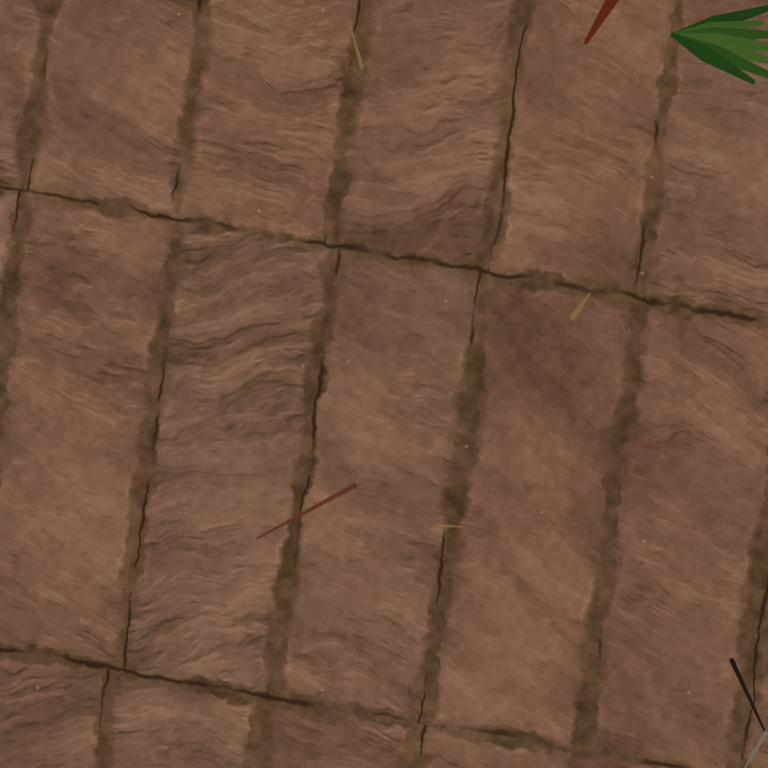
Give the GLSL for this texture, as a WebGL 2 fragment shader.

```glsl
#version 300 es
precision highp float;
// Riven brown stone pavers in a slanted grid with worn earthy joints.
// A sheared lattice gives the pavers; warped, terraced noise is lit from
// one side for the split faces; a few needles and a leaf lie on top.
uniform vec2 u_resolution;
out vec4 outColor;

float hash(vec2 p) {
  vec3 q = fract(p.xyx * 0.1031);
  q += dot(q, q.yzx + 33.33);
  return fract((q.x + q.y) * q.z);
}

float noise(vec2 p) {
  vec2 i = floor(p), f = fract(p);
  f = f * f * (3.0 - 2.0 * f);
  return mix(mix(hash(i), hash(i + vec2(1, 0)), f.x),
             mix(hash(i + vec2(0, 1)), hash(i + vec2(1, 1)), f.x), f.y);
}

float fbm(vec2 p) {
  float sum = 0.0, amp = 0.5;
  for (int i = 0; i < 5; i++) {
    sum += amp * noise(p);
    p = mat2(1.6, 1.2, -1.2, 1.6) * p + 17.3;
    amp *= 0.5;
  }
  return sum;
}

// Height of a split face: stretched layers broken into sparse ledges
float relief(vec2 p, vec2 id) {
  float angle = mix(-0.8, 0.3, hash(id + 41.0));
  float c = cos(angle), s = sin(angle);
  vec2 q = mat2(c, -s, s, c) * p;
  q += 0.07 * (vec2(fbm(p * 8.0 + id * 7.0), fbm(p * 8.0 + id * 5.0 + 31.0)) - 0.5);
  float h = fbm(q * vec2(8.0, 24.0) + id * 13.7 + 60.0);
  float layer = h * 6.0;
  float ledge = floor(layer) + smoothstep(0.6, 1.0, fract(layer));
  return mix(h, ledge / 6.0, 0.4);
}

// Coverage of a tapering sliver from a to b
float sliver(vec2 p, vec2 a, vec2 b, float width) {
  vec2 ab = b - a;
  float t = clamp(dot(p - a, ab) / dot(ab, ab), 0.0, 1.0);
  float w = width * (1.0 - 0.7 * t);
  return 1.0 - smoothstep(w - 0.001, w + 0.0015, length(p - a - ab * t));
}

void main() {
  vec2 p = gl_FragCoord.xy / u_resolution;

  // Sheared lattice with slightly wandering edges
  vec2 wander = vec2(fbm(p * 12.0 + 80.0), fbm(p * 12.0 + 120.0)) - 0.5;
  vec2 s = p + wander * 0.012;
  vec2 grid = vec2((s.x - 0.138 * s.y + 0.073) / 0.205,
                   (s.y + 0.177 * s.x - 0.757) / 0.603);
  float row = floor(grid.y);
  grid.x += (hash(vec2(row, 9.0)) - 0.5) * 0.04;
  vec2 id = vec2(floor(grid.x), row) + 20.0;
  vec2 joint = floor(grid + 0.5);
  vec2 offset = (grid - joint) * vec2(0.203, 0.594);

  // Split stone faces, streaked along the layers, rougher in patches
  float height = relief(p, id);
  float slope = clamp((height - relief(p + vec2(-0.0015, 0.003), id)) * 4.5, -0.5, 0.3);
  float rough = mix(0.5, 1.2, smoothstep(0.36, 0.6, fbm(p * 8.0 + id * 9.0)));
  float tone = 0.60 + slope * rough + (fbm(p * 6.0 + id * 3.0) - 0.48) * 0.9;
  tone += (height - 0.45) * 1.1 + (hash(id + 3.0) - 0.5) * 0.12;
  tone += (fbm(p * 90.0) - 0.48) * 0.6;
  vec3 color = mix(vec3(0.35, 0.245, 0.175), vec3(0.51, 0.375, 0.295), clamp(tone, -0.4, 1.2));
  color = mix(color, vec3(dot(color, vec3(0.4, 0.4, 0.2))) * vec3(1.2, 0.98, 0.78),
              0.25 * hash(id + 15.0));

  // Earth-filled joints: uneven width, chipped border, stone showing through
  float ragged = (fbm(p * 26.0 + 7.0) - 0.48) * 0.024 + (fbm(p * 95.0) - 0.48) * 0.012;
  float sideWidth = mix(0.007, 0.015, hash(vec2(joint.x, row) + 33.0));
  float rowWidth = mix(0.006, 0.011, hash(vec2(id.x, joint.y + 50.0)));
  float edge = min(abs(offset.x) - sideWidth, abs(offset.y) - rowWidth) + ragged;
  float softness = mix(0.0015, 0.009, noise(p * 14.0 + 25.0));
  float earth = 1.0 - smoothstep(-softness, softness, edge);
  float grit = fbm(p * 75.0 + 11.0) * 0.9 + fbm(p * 16.0 + 19.0) * 0.6 - 0.15;
  vec3 soil = mix(vec3(0.18, 0.125, 0.075), vec3(0.44, 0.335, 0.235), grit);
  float rim = smoothstep(0.0, 0.004, edge) * (1.0 - smoothstep(0.004, 0.012, edge));
  color *= 1.0 + rim * (noise(p * 30.0 + 44.0) - 0.5) * 0.25;
  color = mix(color, soil, earth * mix(0.6, 1.0, noise(p * 18.0 + 3.0)));

  // Broken hairline cracks along one side of the joints
  float side = hash(vec2(joint.x, row) + 71.0) < 0.5 ? -1.0 : 1.0;
  float thin = 0.003 * noise(p * 40.0 + 66.0);
  float sideCrack = 1.0 - smoothstep(thin * 0.3, thin + 0.0018,
                    abs(offset.x - side * sideWidth * 0.6 + ragged * 0.35));
  sideCrack *= smoothstep(0.47, 0.62, fbm(vec2(joint.x * 5.0 + 30.0, p.y * 12.0)));
  float rowCrack = 1.0 - smoothstep(thin * 0.4, thin + 0.003, abs(offset.y - 0.002 + ragged * 0.45));
  rowCrack *= smoothstep(0.34, 0.58, fbm(vec2(p.x * 14.0, joint.y * 4.0 + 40.0)));
  color = mix(color, vec3(0.16, 0.105, 0.07), max(sideCrack, rowCrack) * 0.75);

  // Pale grains
  vec2 cell = floor(p * 16.0);
  vec2 spot = (cell + 0.2 + 0.6 * vec2(hash(cell), hash(cell + 50.0))) / 16.0;
  float grain = step(0.94, hash(cell + 90.0)) * (1.0 - smoothstep(0.001, 0.003, length(p - spot)));
  color = mix(color, vec3(0.62, 0.52, 0.42), grain * 0.6);

  // Fallen needles, straws and a twig
  color = mix(color, vec3(0.37, 0.20, 0.13), sliver(p, vec2(0.462, 0.368), vec2(0.335, 0.299), 0.003));
  color = mix(color, vec3(0.36, 0.15, 0.09), sliver(p, vec2(0.80, 1.005), vec2(0.763, 0.945), 0.008));
  float straw = max(sliver(p, vec2(0.471, 0.913), vec2(0.456, 0.967), 0.0025),
                max(sliver(p, vec2(0.746, 0.587), vec2(0.768, 0.618), 0.004),
                    sliver(p, vec2(0.570, 0.316), vec2(0.602, 0.314), 0.002)));
  color = mix(color, vec3(0.53, 0.41, 0.26), straw * 0.8);
  color = mix(color, vec3(0.13, 0.10, 0.08), sliver(p, vec2(0.953, 0.14), vec2(0.997, 0.045), 0.003));
  color = mix(color, vec3(0.45, 0.41, 0.37), sliver(p, vec2(0.997, 0.045), vec2(0.97, 0.0), 0.003));

  // Fan of green blades
  for (float i = 0.0; i < 7.0; i++) {
    float a = 0.28 - 0.135 * i;
    vec2 root = vec2(0.877, 0.954);
    vec2 tip = root + vec2(cos(a), sin(a)) * mix(0.11, 0.16, hash(vec2(i, 4.0)));
    vec3 green = mix(vec3(0.10, 0.22, 0.07), vec3(0.26, 0.36, 0.15), hash(vec2(i, 8.0)));
    vec2 belly = mix(root, tip, 0.4);
    color = mix(color, green, max(sliver(p, belly, tip, 0.01), sliver(p, belly, root, 0.01)));
  }
  outColor = vec4(color, 1.0);
}
```
